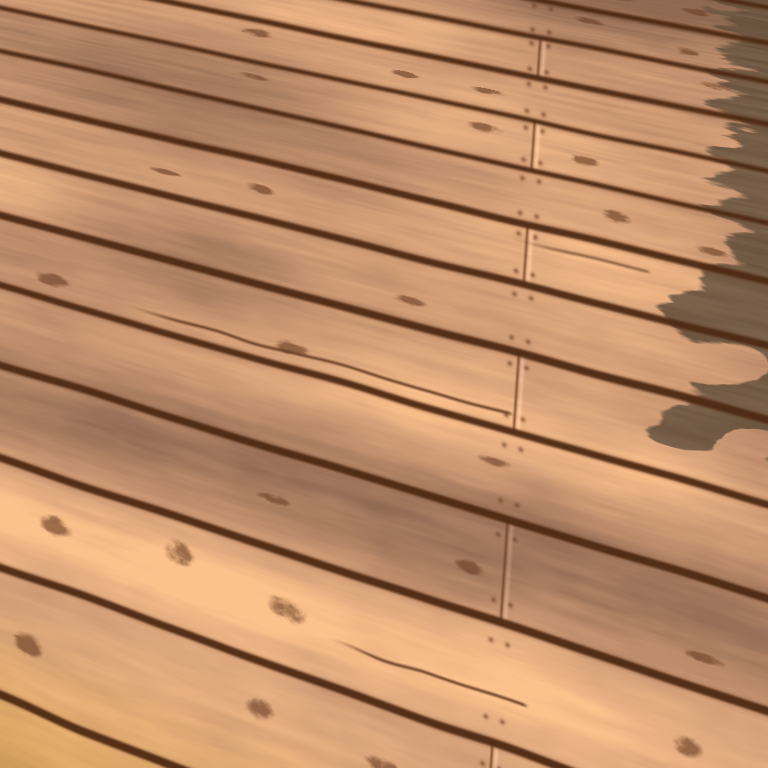
Reproduce this texture procedurally as a Shadertoy shader.

```glsl
// Sunlit wooden deck: receding diagonal planks with butt joints, worn grain and dappled shade.

const vec3 SHADE_WOOD = vec3(0.56, 0.41, 0.32);
const vec3 MID_WOOD   = vec3(0.79, 0.59, 0.45);
const vec3 SUN_WOOD   = vec3(0.99, 0.76, 0.55);
const vec3 GAP_DARK   = vec3(0.30, 0.16, 0.07);
const vec3 CRACK      = vec3(0.42, 0.25, 0.15);
const vec3 LEAF_SHADE = vec3(0.41, 0.33, 0.25);

float hash(vec2 p) {
    vec3 q = fract(p.xyx * 0.1031);
    q += dot(q, q.yzx + 33.33);
    return fract((q.x + q.y) * q.z);
}

float noise(vec2 p) {
    vec2 c = floor(p), f = fract(p);
    f = f * f * (3.0 - 2.0 * f);
    return mix(mix(hash(c), hash(c + vec2(1, 0)), f.x),
               mix(hash(c + vec2(0, 1)), hash(c + vec2(1, 1)), f.x), f.y);
}

float fbm(vec2 p) {
    float sum = 0.0, amp = 0.5;
    for (int i = 0; i < 4; i++) {
        sum += amp * noise(p);
        p = p * 2.03 + 17.1;
        amp *= 0.5;
    }
    return sum / 0.9375;
}

// Soft elliptical spot.
float glow(vec2 p, vec2 center, vec2 radius) {
    vec2 d = (p - center) / radius;
    return exp(-dot(d, d));
}

// Band of given half width with softened edges.
float stroke(float dist, float halfWidth, float soft) {
    return 1.0 - smoothstep(halfWidth - soft, halfWidth + soft, abs(dist));
}

// Split along the grain between two ends; plank.x runs along, plank.y counts boards.
float crack(vec2 plank, float row, vec2 ends, float height) {
    float wave = 0.05 * (noise(vec2(plank.x * 18.0, row)) - 0.5);
    float span = smoothstep(ends.x, ends.x + 0.08, plank.x)
               * (1.0 - smoothstep(ends.y - 0.01, ends.y, plank.x));
    return span * stroke((plank.y - row - wave) * height, 0.0018, 0.0028);
}

// Broad light and shade; s.x runs across, s.y is the depth at the left edge.
float sunlight(vec2 s) {
    float t = 0.52;
    t += 0.42 * glow(s, vec2(0.30, 0.665), vec2(0.90, 0.055));
    t += 0.22 * glow(s, vec2(0.20, 0.86), vec2(0.90, 0.12));
    t -= 0.42 * glow(s, vec2(0.45, 0.515), vec2(0.90, 0.065));
    t += 0.40 * glow(s, vec2(0.65, 0.375), vec2(0.36, 0.045));
    t -= 0.30 * glow(s, vec2(0.20, 0.29), vec2(0.22, 0.075));
    t += 0.42 * glow(s, vec2(0.00, 0.24), vec2(0.10, 0.05));
    t -= 0.28 * glow(s, vec2(0.26, 0.06), vec2(0.26, 0.05));
    t += 0.38 * glow(s, vec2(0.60, 0.04), vec2(0.15, 0.035));
    t += 0.35 * glow(s, vec2(0.45, -0.06), vec2(0.20, 0.03));
    t += 0.24 * glow(s, vec2(0.80, 0.18), vec2(0.18, 0.15));
    return t - 0.60 * glow(s, vec2(0.85, -0.16), vec2(0.32, 0.05));
}

// Ragged foliage shadow along the right side.
float leafShadow(vec2 p, vec2 plank) {
    float f = p.x - 0.945 + 0.11 * (fbm(vec2(plank.x * 14.0, plank.y * 5.0)) - 0.5);
    f += 0.12 * glow(p, vec2(0.93, 0.41), vec2(0.10, 0.04));
    f += 0.14 * glow(p, vec2(0.91, 0.56), vec2(0.09, 0.035));
    f -= 0.22 * glow(p, vec2(0.955, 0.472), vec2(0.04, 0.017));
    f -= 0.22 * glow(p, vec2(0.975, 0.573), vec2(0.05, 0.018));
    f -= 0.30 * smoothstep(0.575, 0.64, p.y - 0.1 * (p.x - 0.9));
    return smoothstep(-0.008, 0.012, f);
}

// Sparse dark knots and stains, at most one per cell.
float stains(vec2 plank) {
    vec2 g = plank * vec2(7.0, 1.0), cell = floor(g);
    float seed = hash(cell + 5.7);
    vec2 center = 0.25 + 0.5 * vec2(hash(cell + 21.3), hash(cell + 43.9));
    vec2 radius = vec2(0.06 + 0.13 * seed, 0.05 + 0.07 * hash(cell + 9.1));
    float ragged = fbm(plank * vec2(70.0, 14.0));
    return step(0.62, seed) * smoothstep(0.3, 0.75, glow(g - cell, center, radius) * (0.4 + ragged));
}

void mainImage(out vec4 fragColor, in vec2 fragCoord) {
    vec2 p = fragCoord / iResolution.xy;
    p.y = 1.0 - p.y;

    // Perspective: fan of board lines, then a projective board count.
    float fan = 1.0 + 0.1966 * p.x;
    float depth = (p.y - 0.212 * p.x) / fan;
    float scale = 0.0989 + 0.0951 * depth;
    float height = scale * scale / 0.1852 * fan;
    vec2 plank = vec2(p.x, (0.9076 - depth) / scale);
    plank.y += 0.035 * (noise(vec2(p.x * 9.0, floor(plank.y + 0.5) * 3.7)) - 0.5);
    float board = floor(plank.y), line = floor(plank.y + 0.5);
    float jointDist = p.x - (0.707 - 0.068 * p.y);
    float hasJoint = 1.0 - mod(board, 2.0);

    // Wood tone with grain and per-board variation.
    float grain = fbm(vec2(p.x * 8.0, plank.y * 11.0)) - 0.5;
    float blotch = fbm(vec2(p.x * 7.0, plank.y * 1.3) + 31.0) - 0.5;
    float tint = hash(vec2(board + 40.0, hasJoint * step(0.0, jointDist))) - 0.5;
    float t = clamp(sunlight(vec2(p.x, depth)) + 0.28 * grain + 0.35 * blotch + 0.12 * tint, 0.0, 1.0);
    vec3 color = mix(mix(SHADE_WOOD, MID_WOOD, min(t * 2.0, 1.0)), SUN_WOOD, max(t * 2.0 - 1.0, 0.0));
    color.b -= 0.10 * smoothstep(0.75, 1.0, depth) * (1.0 - p.x);

    // Stains, nail heads and splits.
    color = mix(color, CRACK, 0.65 * stains(plank));
    vec2 nail = vec2(abs(jointDist) - 0.011, (abs(plank.y - board - 0.5) - 0.32) * height);
    color = mix(color, CRACK, 0.6 * glow(nail, vec2(0.0), vec2(0.0035)));
    float split = crack(plank, 4.20, vec2(0.16, 0.67), height);
    split = max(split, crack(plank, 1.36, vec2(0.42, 0.69), height));
    split = max(split, 0.7 * crack(plank, 6.70, vec2(0.66, 0.85), height));
    color = mix(color, CRACK, split);

    // Foliage shade, then butt joints and board gaps.
    color = mix(color, LEAF_SHADE + 0.10 * grain, 0.9 * leafShadow(p, plank));
    color += 0.10 * hasJoint * stroke(jointDist - 0.006, 0.002, 0.003);
    color = mix(color, CRACK, 0.85 * hasJoint * stroke(jointDist, 0.0014, 0.0025));
    float gapDist = (plank.y - line) * height;
    float gapWidth = 0.0016 + height * mix(0.016, 0.036, hash(vec2(line + 50.0, 3.0)));
    color = mix(color, CRACK, 0.45 * stroke(gapDist, gapWidth + 0.001, 0.005));
    color = mix(color, GAP_DARK, 0.92 * stroke(gapDist, gapWidth, 0.0028));
    fragColor = vec4(color, 1.0);
}
```
